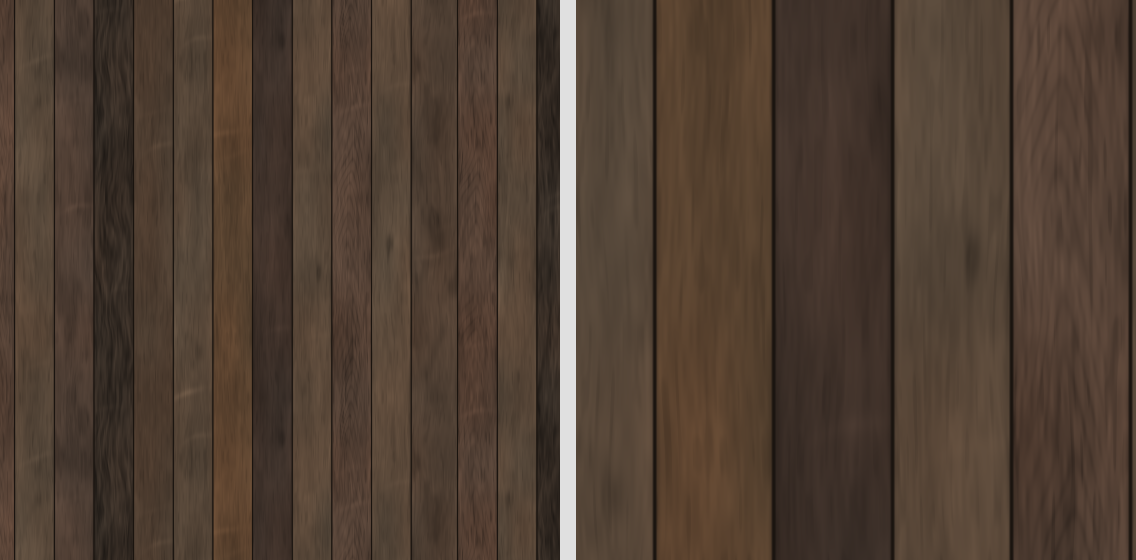
Left, the full canvas; right, a detail of the centre.
A WebGL 1 fragment shader for this texture:

```glsl
precision highp float;
// Weathered vertical wooden boards: thirteen whole ones and a cut one at each side.
// Each board has its own stain; grain, blotches, arches and scuffs come from
// value noise that wraps down the board, so every board repeats at 0.71 of the height.

uniform vec2 u_resolution;

float hash(vec2 p) {
  vec3 q = fract(vec3(p.xyx) * 0.1031);
  q += dot(q, q.yzx + 33.33);
  return fract((q.x + q.y) * q.z);
}

// Value noise whose y axis wraps after a whole number of cells.
float noise(vec2 p, float wrap) {
  vec2 cell = floor(p), f = fract(p);
  f = f * f * (3.0 - 2.0 * f);
  float y0 = mod(cell.y, wrap), y1 = mod(cell.y + 1.0, wrap);
  float low = mix(hash(vec2(cell.x, y0)), hash(vec2(cell.x + 1.0, y0)), f.x);
  float high = mix(hash(vec2(cell.x, y1)), hash(vec2(cell.x + 1.0, y1)), f.x);
  return mix(low, high, f.y);
}

// Noise centred on zero, with cells counted across a board and down a repeat.
float layer(vec2 p, float across, float down) {
  return noise(vec2(p.x * across, p.y * down), down) - 0.5;
}

bool isRed(float id) { return id == -1.0 || id == 8.0 || id == 11.0; }
bool isCharred(float id) { return id == 2.0 || id == 13.0; }

vec3 stain(float id) {
  if (isRed(id)) return vec3(0.342, 0.259, 0.210);
  if (isCharred(id)) return vec3(0.205, 0.168, 0.139);
  if (id == 1.0) return vec3(0.310, 0.243, 0.202);
  if (id == 3.0) return vec3(0.312, 0.246, 0.194);
  if (id == 5.0) return vec3(0.358, 0.265, 0.187);
  if (id == 6.0) return vec3(0.243, 0.191, 0.162);
  if (id == 10.0) return vec3(0.318, 0.253, 0.204);
  return vec3(0.339, 0.275, 0.219);
}

void main() {
  vec2 uv = gl_FragCoord.xy / u_resolution;

  // Even boards, except the eleventh whole one, which is a little wider.
  float u = (uv.x - 0.0262 - 0.0122 * smoothstep(0.736, 0.818, uv.x)) / 0.0708;
  float id = floor(u), s = fract(u);
  vec2 p = vec2(s + id * 7.0 + 20.0, (1.0 - uv.y) / 0.71);

  // Broad stains, long streaks, fine fibres and sparse dark pores.
  float broad = layer(p, 1.3, 5.0) + 0.5 * layer(p + 3.0, 3.0, 12.0);
  float warp = layer(p + 5.0, 2.0, 8.0);
  vec2 bent = p + vec2(0.10 * warp, 0.0);
  float streak = layer(bent, 9.0, 5.0) + 0.7 * layer(bent + 2.0, 18.0, 11.0);
  float fibre = layer(bent, 34.0, 36.0);
  float pore = smoothstep(0.18, 0.40, layer(bent + 7.0, 25.0, 20.0));
  float light = 1.01 + 0.14 * broad + 0.11 * streak + 0.10 * fibre - 0.07 * pore;

  // Ragged dark patches and worn pale patches, frayed along the grain.
  float patchy = layer(p + 9.0, 2.0, 7.0) + 0.5 * layer(p + 4.0, 6.0, 18.0);
  patchy += 0.25 * streak;
  float rough = id == 1.0 || id == 10.0 ? 0.17 : 0.08;
  light -= rough * smoothstep(0.05, 0.45, patchy);
  light += 0.09 * smoothstep(0.15, 0.50, -patchy);

  // Nested pointed arches on the red boards.
  if (isRed(id)) {
    float side = (s - 0.45 + 0.2 * warp) * 2.0;
    float rings = 22.0 * p.y - 5.5 * sqrt(side * side + 0.02) + 2.0 * warp;
    float arch = pow(0.5 + 0.5 * sin(6.2832 * rings), 3.0);
    float middle = 1.0 - smoothstep(0.35, 0.95, abs(side));
    light -= 0.12 * arch * middle * (0.6 + layer(p, 1.0, 6.0));
    light += 0.08 * fibre - 0.05 * pore;
  }

  // Slanted, gently wavy grain on the charred boards.
  if (isCharred(id)) {
    float wave = 0.35 * layer(p, 1.5, 8.0) + 0.08 * layer(p + 6.0, 4.0, 20.0);
    vec2 swept = vec2(p.x + wave, p.y);
    float ridge = layer(swept, 11.0, 10.0) + 0.8 * layer(swept, 23.0, 22.0);
    light += 0.38 * ridge + 0.12 * fibre + 0.10 * broad;
  }

  // Scattered scuffs and small knots, two of each on a board.
  float scuff = 0.0, knot = 0.0;
  for (int k = 0; k < 2; k++) {
    vec2 seed = vec2(id + 31.0, float(k) * 5.0 + 2.0);
    float dy = fract(p.y - hash(seed) + 0.5) - 0.5;
    float dx = s - 0.25 - 0.5 * hash(seed + 11.0);
    float curve = dy + 0.03 * dx - 0.035 * dx * dx + 0.015 * warp;
    scuff += exp(-curve * curve * 14000.0 - dx * dx * 7.0) * hash(seed + 17.0);
    float ky = fract(p.y - hash(seed + 23.0) + 0.5) - 0.5;
    float r = length(vec2(dx * 12.0, ky * 55.0)) + 0.8 * streak;
    knot += exp(-r * r) * hash(seed + 29.0);
  }
  light += (id == 4.0 ? 0.22 : 0.12) * scuff - 0.20 * knot;

  // Stain, with slight drifts between red and grey.
  vec3 color = stain(id) * light;
  color *= 1.0 + vec3(0.06, -0.01, -0.05) * layer(p + 8.0, 1.5, 6.0);

  // Faintly shaded board edges, a broken worn rim and the thin dark gap.
  float edge = min(s, 1.0 - s) * 0.0708;
  float rim = smoothstep(0.0015, 0.003, edge) * (1.0 - smoothstep(0.003, 0.006, edge));
  color *= mix(0.90, 1.0, smoothstep(0.0, 0.005, edge));
  color *= 1.0 + 0.12 * rim * (0.2 + streak);
  color = mix(vec3(0.100, 0.077, 0.060), color, smoothstep(0.0002, 0.0019, edge));

  gl_FragColor = vec4(color, 1.0);
}
```
